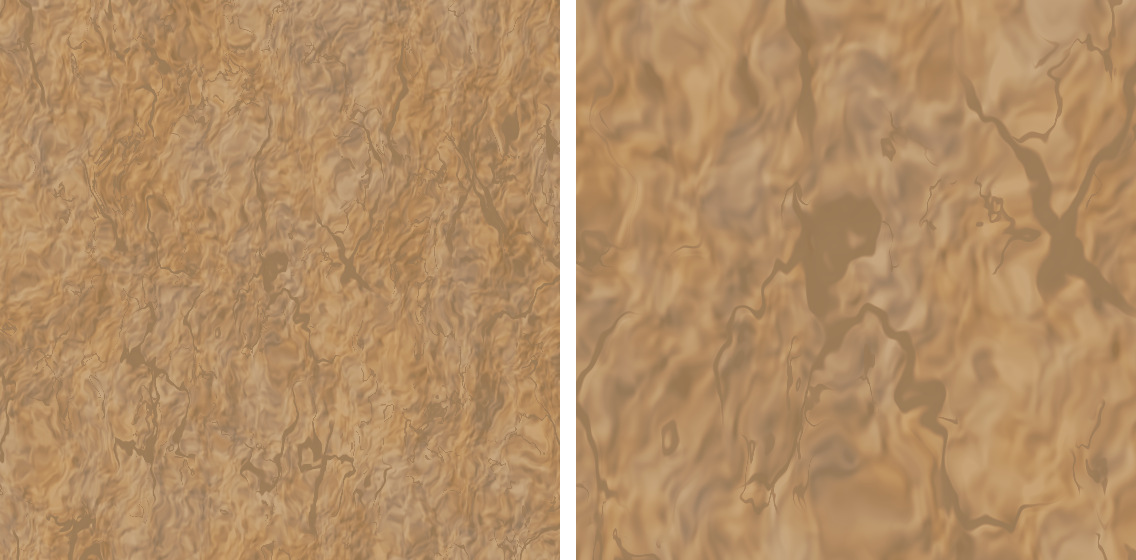
Left: the whole. Right: its middle third, enlarged.
A Shadertoy shader for this texture:

```glsl
// Weathered tan tree bark: curly embossed grain, flaking ledges and dark slanting rifts.

#define GRAIN_SCALE vec2(88.0, 60.0)
#define PLATE_SCALE vec2(24.0, 12.0)
#define STREAK_SCALE vec2(42.0, 6.0)
#define LIGHT_STEP vec2(-0.0028, 0.0034)
#define RELIEF 1.15
#define CRACK_WIDTH 0.024
#define RIFT_COUNT 16
#define RIFT_WIDTH 0.013
#define PALENESS 0.9

float hash(vec2 p) {
    vec3 q = fract(p.xyx * 0.1031);
    q += dot(q, q.yzx + 33.33);
    return fract((q.x + q.y) * q.z);
}

float noise(vec2 p) {
    vec2 cell = floor(p), f = fract(p);
    f = f * f * (3.0 - 2.0 * f);
    float low = mix(hash(cell), hash(cell + vec2(1, 0)), f.x);
    float high = mix(hash(cell + vec2(0, 1)), hash(cell + vec2(1, 1)), f.x);
    return mix(low, high, f.y);
}

// Layered noise, centred on zero
float fbm(vec2 p, int octaves) {
    float sum = 0.0, weight = 0.5, total = 0.0;
    for (int i = 0; i < octaves; i++) {
        sum += weight * (noise(p) - 0.5);
        total += weight;
        weight *= 0.5;
        p = p * 2.03 + vec2(17.3, 31.7);
    }
    return sum / total;
}

vec2 fbm2(vec2 p) {
    return vec2(fbm(p, 3), fbm(p + vec2(53.1, 87.4), 3));
}

float height(vec2 p) {
    return fbm(p * GRAIN_SCALE + 7.0, 2) + 0.9 * fbm(p * PLATE_SCALE, 3);
}

// Broken contour lines that swell into small pits
float cracks(vec2 p, vec2 scale, vec2 offset) {
    float mask = smoothstep(0.0, 0.2, fbm(p * scale * 0.6 + offset.yx, 3));
    float width = CRACK_WIDTH * mask;
    float n = abs(fbm(p * scale + offset, 4));
    return (1.0 - smoothstep(width * 0.6, width + 0.008, n)) * smoothstep(0.0, 0.35, mask);
}

// Long tapered splits, widening towards their lower end
float rifts(vec2 p) {
    float dark = 0.0;
    float ragged = noise(p * vec2(60.0, 38.0));
    float wobble = 0.035 * fbm(p * vec2(14.0, 11.0) + 41.0, 3);
    for (int i = 0; i < RIFT_COUNT; i++) {
        vec2 id = vec2(float(i) * 3.7 + 2.0, 11.0);
        vec2 start = vec2(hash(id), hash(id + 19.0) * 1.15);
        vec2 dir = normalize(vec2(mix(-0.28, 0.62, hash(id + 37.0)), -1.0));
        float size = hash(id + 61.0);
        vec2 rel = p - start;
        float along = dot(rel, dir) / mix(0.06, 0.27, size);
        float across = abs(dot(rel, vec2(-dir.y, dir.x)) + wobble);
        float inside = smoothstep(0.0, 0.15, along) * (1.0 - smoothstep(0.88, 1.0, along));
        float taper = 0.2 + pow(clamp(along, 0.0, 1.0), 4.0);
        float width = RIFT_WIDTH * taper * inside * (0.2 + 1.3 * ragged) * mix(0.6, 1.1, size);
        dark = max(dark, (1.0 - smoothstep(width * 0.7, width + 0.0015, across)) * inside);
    }
    return dark;
}

vec3 barkColor(float tone) {
    vec3 c = mix(vec3(0.595, 0.468, 0.328), vec3(0.62, 0.49, 0.35), clamp(tone / 0.12, 0.0, 1.0));
    c = mix(c, vec3(0.67, 0.52, 0.37), clamp((tone - 0.12) / 0.20, 0.0, 1.0));
    c = mix(c, vec3(0.71, 0.55, 0.39), clamp((tone - 0.32) / 0.18, 0.0, 1.0));
    c = mix(c, vec3(0.74, 0.59, 0.415), clamp((tone - 0.50) / 0.18, 0.0, 1.0));
    return mix(c, vec3(0.785, 0.645, 0.475), clamp((tone - 0.68) / 0.34, 0.0, 1.0));
}

void mainImage(out vec4 fragColor, in vec2 fragCoord) {
    vec2 p = fragCoord / min(iResolution.x, iResolution.y);

    // Bend the fibres
    vec2 q = p + 0.07 * fbm2(p * vec2(9.0, 6.0)) + 0.026 * fbm2(p * vec2(34.0, 24.0) + 9.0);

    // Grain lit from the upper left
    float h = height(q);
    float relief = h - height(q + LIGHT_STEP);
    float streak = fbm(q * STREAK_SCALE + 23.0, 3);
    float broad = fbm(q * vec2(7.0, 4.0) + 71.0, 3);
    float tone = 0.53 + 0.6 * h + RELIEF * relief + 0.5 * streak + 0.35 * broad;

    // Flake edges and rifts, with a lit lip on the far side
    vec2 lip = q + vec2(-0.003, 0.005);
    float ledge = cracks(q, vec2(13.0, 7.0), vec2(3.0, 47.0));
    float lit = cracks(lip, vec2(13.0, 7.0), vec2(3.0, 47.0));
    float chips = cracks(q, vec2(35.0, 21.0), vec2(29.0, 13.0));
    float dark = max(max(ledge, 0.85 * chips), rifts(q));
    tone += 0.14 * lit * (1.0 - dark);
    tone = mix(tone, 0.04, 0.92 * dark);

    // Pale grey plates against warmer orange grain
    float pale = fbm(q * vec2(11.0, 7.0) + 5.0, 3) + 0.6 * fbm(q * vec2(65.0, 42.0) + 90.0, 2);
    vec3 color = barkColor(clamp(tone, 0.0, 1.0));
    color += PALENESS * clamp(pale, -0.3, 0.3) * (1.0 - dark) * vec3(-0.03, 0.04, 0.13);
    fragColor = vec4(color, 1.0);
}
```
